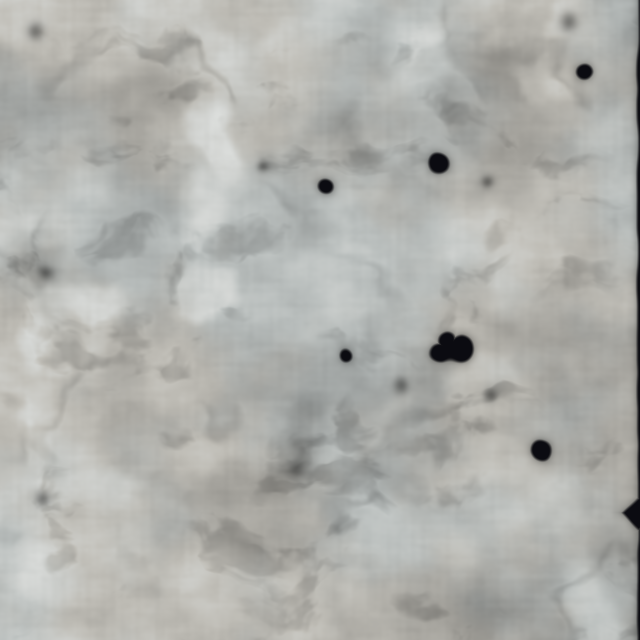
Give the GLSL for this texture, as a Shadertoy shader.

```glsl
// Pale mottled stone with soft cloudy grains, grey smudges and small black pits.

float hash(vec2 p) {
    p = fract(p * vec2(0.1031, 0.1173));
    p += dot(p, p.yx + 33.33);
    return fract((p.x + p.y) * p.x * 17.0);
}

vec2 hash2(vec2 p) {
    return vec2(hash(p + 11.3), hash(p + 47.9));
}

float noise(vec2 p) {
    vec2 i = floor(p), f = fract(p);
    f = f * f * f * (f * (f * 6.0 - 15.0) + 10.0);
    i += 100.0;
    return mix(mix(hash(i), hash(i + vec2(1, 0)), f.x),
               mix(hash(i + vec2(0, 1)), hash(i + vec2(1, 1)), f.x), f.y);
}

float fbm(vec2 p) {
    float sum = 0.0, amp = 0.5;
    for (int i = 0; i < 4; i++) {
        sum += amp * noise(p);
        p = mat2(1.6, 1.2, -1.2, 1.6) * p + 7.3;
        amp *= 0.5;
    }
    return sum / 0.9375;
}

// Overlapping rounded grains: returns a tone offset, mostly lighter
float grains(vec2 p) {
    float tone = 0.0;
    vec2 cell = floor(p);
    for (int y = -1; y <= 1; y++)
    for (int x = -1; x <= 1; x++) {
        vec2 id = cell + vec2(x, y) + 60.0;
        vec2 q = p - (id - 60.0) - 0.15 - 0.7 * hash2(id);
        float a = 6.283 * hash(id + 5.7);
        q = mat2(cos(a), sin(a), -sin(a), cos(a)) * q;
        vec2 radii = vec2(0.42, 0.24) + vec2(0.36, 0.24) * hash2(id + 83.1);
        float d = (length(q / radii) - 1.0) * radii.y;
        float strength = mix(-0.35, 1.0, hash(id + 29.4));
        float soft = mix(0.07, 0.2, hash(id + 71.6));
        tone = mix(tone, strength, 1.0 - smoothstep(-soft, soft, d));
    }
    return tone;
}

// Scattered round spots, one at most per cell: x = distance, y = radius
vec2 spot(vec2 uv, float count, float chance, float seed) {
    vec2 id = floor(uv * count) + seed;
    vec2 centre = (id - seed + 0.2 + 0.6 * hash2(id)) / count;
    float radius = mix(0.0095, 0.0155, hash(id + 3.1));
    return vec2(hash(id + 19.7) < chance ? length(uv - centre) : 1.0, radius);
}

void mainImage(out vec4 fragColor, in vec2 fragCoord) {
    vec2 uv = fragCoord / iResolution.xy;
    vec2 warp = vec2(fbm(uv * 9.0 + 3.0), fbm(uv * 9.0 + 31.0)) - 0.5;
    vec2 p = uv + 0.07 * warp;

    // Cloudy ground and grains
    float tone = 0.70 + 0.24 * (fbm(p * 5.0 + 17.0) - 0.5);
    tone += 0.12 * (fbm(uv * vec2(15.0, 21.0) + 5.0) - 0.5);
    tone += 0.085 * grains(p * 7.0);

    // Broken dark veins and soft smears
    float vein = 1.0 - smoothstep(0.0, 0.06, abs(fbm(p * 4.0 + 41.0) - 0.5));
    tone -= 0.07 * vein * smoothstep(0.48, 0.72, noise(uv * 9.0 + 23.0));
    tone -= 0.11 * smoothstep(0.62, 0.82, fbm(p * vec2(11.0, 16.0) + 63.0));

    // Faint woven streaks
    float weave = noise(uv * vec2(130.0, 14.0)) + noise(uv * vec2(14.0, 130.0) + 9.0);
    tone += 0.016 * (weave - 1.0);

    // Warm and cool tints, weaker in light areas
    float cool = smoothstep(0.3, 0.7, fbm(uv * 5.0 + 77.0));
    vec3 tint = mix(vec3(1.012, 1.0, 0.962), vec3(0.985, 1.012, 1.005), cool);
    vec3 col = tone * mix(tint, vec3(0.995, 1.005, 0.995), smoothstep(0.72, 0.86, tone));

    // Blurred grey smudges
    vec2 wobbled = uv + 0.012 * warp;
    vec2 smudge = spot(wobbled, 6.0, 0.25, 140.0);
    col *= 1.0 - 0.38 * exp(-pow(smudge.x / smudge.y, 2.0));

    // Black pits: scattered round ones, one double pit, a notched right border
    vec2 pit = spot(wobbled, 5.0, 0.45, 220.0);
    float edge = pit.x - pit.y;
    float left = length((wobbled - vec2(0.688, 0.452)) * vec2(0.8, 1.0)) - 0.014;
    float right = length(wobbled - vec2(0.722, 0.457)) - 0.020;
    float blend = clamp(0.5 + 0.5 * (right - left) / 0.015, 0.0, 1.0);
    edge = min(edge, mix(right, left, blend) - 0.015 * blend * (1.0 - blend));
    vec2 notch = abs(wobbled - vec2(1.0, 0.198));
    edge = min(edge, (notch.x + notch.y - 0.026) * 0.7);
    edge = min(edge, 0.997 - uv.x + 0.004 * (noise(uv.yy * 18.0) - 0.5));
    col *= 1.0 - 0.3 * exp(-max(edge, 0.0) / 0.005);
    col = mix(col, vec3(0.045, 0.045, 0.065), 1.0 - smoothstep(-0.003, 0.003, edge));

    fragColor = vec4(clamp(col, 0.0, 1.0), 1.0);
}
```
